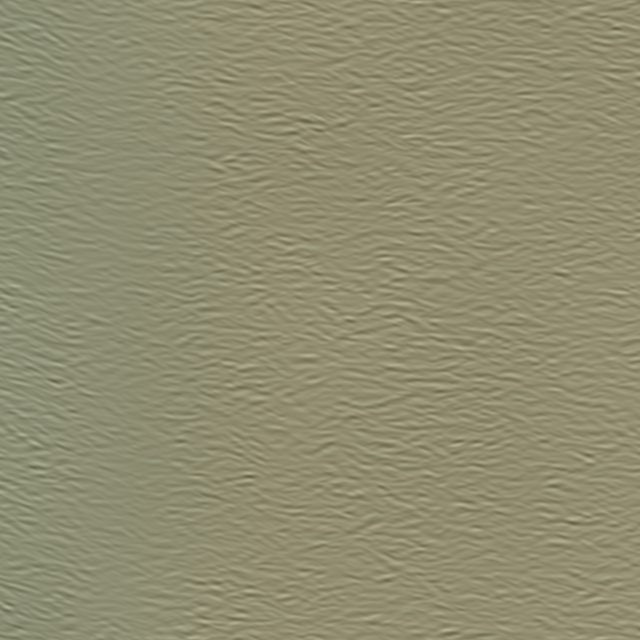
Give the GLSL for this texture, as a three.js fragment shader.

```glsl
varying vec2 vUv;

const float TAU = 6.2831853;
const vec3 BASE = vec3(0.571, 0.552, 0.438);
const vec3 COOL_TINT = vec3(-0.034, 0.004, 0.020);
const vec3 RELIEF_TONE = vec3(1.0, 0.99, 0.97);

float hash(vec2 p) {
  return fract(sin(dot(p, vec2(127.1, 311.7))) * 43758.5453);
}

float valueNoise(vec2 p) {
  vec2 i = floor(p);
  vec2 f = fract(p);
  f = f * f * (3.0 - 2.0 * f);
  float low = mix(hash(i), hash(i + vec2(1.0, 0.0)), f.x);
  float high = mix(hash(i + vec2(0.0, 1.0)), hash(i + vec2(1.0, 1.0)), f.x);
  return mix(low, high, f.y);
}

// Scattered wave packets: each is a short bundle of nearly level ridges
float ripples(vec2 p, vec2 cellSize, float waves, float spread, float seed) {
  vec2 q = p / cellSize;
  vec2 cell = floor(q);
  float sum = 0.0;
  for (int y = -1; y <= 1; y++) {
    for (int x = -1; x <= 1; x++) {
      for (int k = 0; k < 2; k++) {
        vec2 id = cell + vec2(float(x), float(y));
        vec2 key = id + seed + 37.3 * float(k);
        vec2 centre = id + vec2(hash(key), hash(key + 5.7));
        vec2 d = q - centre;
        float window = max(0.0, 1.0 - dot(d, d));
        float lean = (hash(key + 11.3) - 0.5) * spread;
        float rate = waves * mix(0.75, 1.25, hash(key + 17.9));
        float phase = hash(key + 23.1);
        sum += window * window * window * cos(TAU * (lean * d.x + rate * d.y + phase));
      }
    }
  }
  return sum;
}

// The grain falls to the right, more steeply near the left edge
vec2 followGrain(vec2 p) {
  float fall = 0.05 * p.x - 0.05 * exp(-3.5 * p.x);
  float waver = 0.008 * valueNoise(p * vec2(9.0, 7.0));
  return vec2(p.x, p.y + fall + waver);
}

// A worn diagonal band on the left where the relief is shallow
float wornBand(vec2 p) {
  float offset = (p.x - 0.19 + 0.05 * (p.y - 0.5)) / 0.09;
  return exp(-offset * offset);
}

void main() {
  vec2 grain = followGrain(vUv);
  float worn = wornBand(vUv);

  // Relief: broad ridges, fine wrinkles and a few long creases
  float broad = ripples(grain, vec2(0.044, 0.022), 1.4, 2.6, 3.0);
  float fine = ripples(grain, vec2(0.026, 0.014), 1.3, 2.2, 71.0);
  float creases = ripples(grain, vec2(0.10, 0.018), 1.35, 1.2, 139.0);
  float patches = mix(0.7, 1.3, valueNoise(vUv * vec2(11.0, 15.0) + 40.0));
  float relief = broad * 0.040 + fine * 0.023 + creases * 0.022;
  relief *= patches * mix(1.05, 0.65, worn);

  // Soft shading and cool tint across the sheet
  float cloud = valueNoise(vUv * 4.0 + 9.0) - 0.5;
  float leftSide = 1.0 - smoothstep(0.0, 0.5, vUv.x);
  float glints = smoothstep(0.55, 0.95, valueNoise(grain * vec2(16.0, 50.0) + 20.0));
  float cool = 0.75 * leftSide + 0.45 * glints * smoothstep(-0.01, 0.05, relief);

  vec3 color = BASE + RELIEF_TONE * (relief + 0.016 * cloud);
  color += COOL_TINT * cool;
  gl_FragColor = vec4(clamp(color, 0.0, 1.0), 1.0);
}
```
